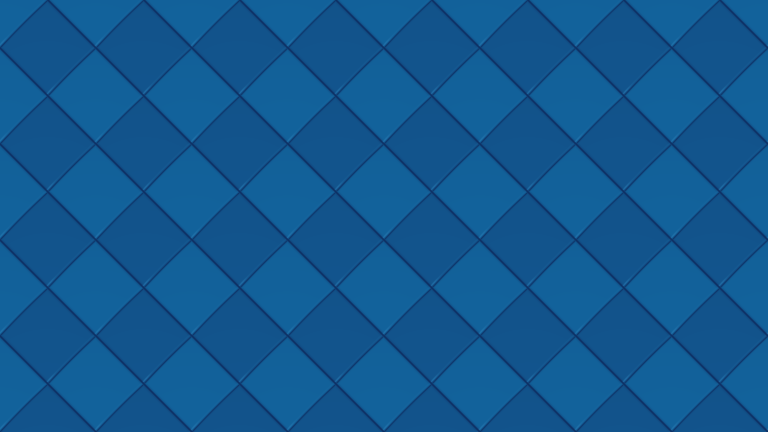
A Shadertoy shader for this pattern:

```glsl
// Blue checkered diamond tiles with bevelled edges and fine dark seams

const float TILES_ACROSS = 8.0;
const float PI = 3.14159265;

const vec3 LIGHT_TILE = vec3(0.070, 0.382, 0.605);
const vec3 DARK_TILE  = vec3(0.070, 0.328, 0.548);
const vec3 SEAM       = vec3(0.055, 0.180, 0.385);
const vec3 GLINT      = vec3(0.150, 0.470, 0.690);

// Antialiased coverage of a line with the given half width
float lineMask(float dist, float halfWidth, float blur) {
    return 1.0 - smoothstep(halfWidth - blur, halfWidth + blur, dist);
}

// Soft falloff away from an edge
float softEdge(float dist, float reach) {
    return exp(-dist * dist / (reach * reach));
}

// Gentle shading over the tile face; local axes run down-right and up-right
vec3 tileFace(vec3 base, vec2 local) {
    float slope = 0.012 * (local.x - local.y);
    float dome = 0.008 * (local.x * local.x + local.y * local.y);
    return base * (1.0 + slope - dome);
}

// Pale reflection on the lower-right bevel, strongest at the bottom corner
float bevelGlint(vec2 local) {
    float band = softEdge(local.x - 0.468, 0.012);
    float corner = softEdge(local.y + 0.43, 0.10);
    return band * (0.14 + 0.50 * corner);
}

void mainImage(out vec4 fragColor, in vec2 fragCoord) {
    // Position from the upper-left corner, in tile widths
    float unit = TILES_ACROSS / iResolution.x;
    vec2 p = vec2(fragCoord.x, iResolution.y - fragCoord.y) * unit;

    // Diagonal grid; rising seams bow slightly
    vec2 grid = vec2(p.x + p.y, p.x - p.y);
    float along = grid.y - floor(grid.y + 0.5);
    grid.x += 0.010 * cos(PI * along);
    vec2 cell = floor(grid + 0.5);
    vec2 local = grid - cell;

    // Alternating tile colours
    float isDark = mod(cell.x + cell.y, 2.0);
    vec3 color = tileFace(mix(LIGHT_TILE, DARK_TILE, isDark), local);

    // Shadow beside the seams, glint on the bevel, then the seams themselves
    vec2 edge = 0.5 - abs(local);
    float blur = unit * 1.0;
    float shadow = max(0.35 * softEdge(edge.x, 0.018),
                       0.50 * softEdge(edge.y, 0.026));
    color = mix(color, SEAM, shadow);
    color = mix(color, GLINT, bevelGlint(local));
    float seam = max(0.65 * lineMask(edge.x, 0.008, blur),
                     0.90 * lineMask(edge.y, 0.011, blur));
    color = mix(color, SEAM, seam);

    fragColor = vec4(color, 1.0);
}
```
